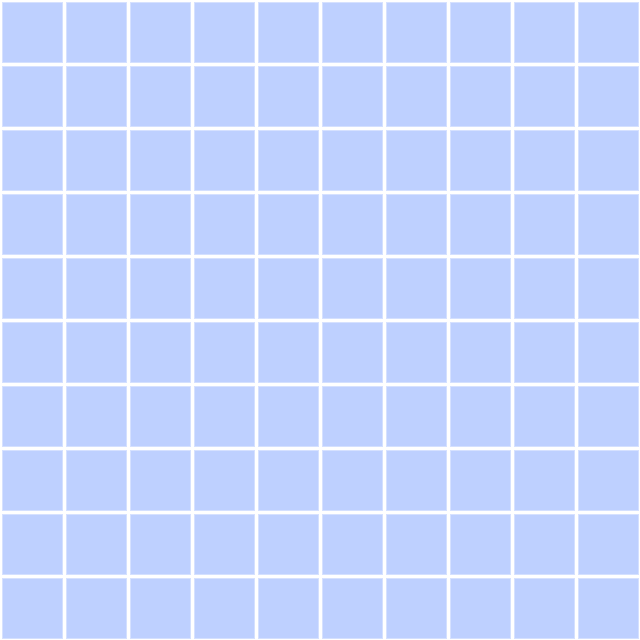
A WebGL 1 fragment shader for this pattern:

```glsl
precision highp float;

uniform vec2 u_resolution;

#define REPEATS 10.0
#define LINE_WIDTH 0.058
#define LINE_SHIFT vec2(0.008, -0.008)
#define TILE_COLOR vec3(0.745, 0.816, 1.0)
#define LINE_COLOR vec3(1.0)

// Coverage of the grid lines per axis, centred on whole cell coordinates
vec2 lineCoverage(vec2 cell, vec2 pixel) {
  vec2 distanceToLine = 0.5 - abs(fract(cell) - 0.5);
  return clamp((0.5 * LINE_WIDTH - distanceToLine) / pixel + 0.5, 0.0, 1.0);
}

void main() {
  vec2 uv = gl_FragCoord.xy / u_resolution;
  vec2 pixel = REPEATS / u_resolution;

  // Vertical and horizontal lines joined into one grid
  vec2 lines = lineCoverage(uv * REPEATS - LINE_SHIFT, pixel);
  float grid = max(lines.x, lines.y);

  gl_FragColor = vec4(mix(TILE_COLOR, LINE_COLOR, grid), 1.0);
}
```
